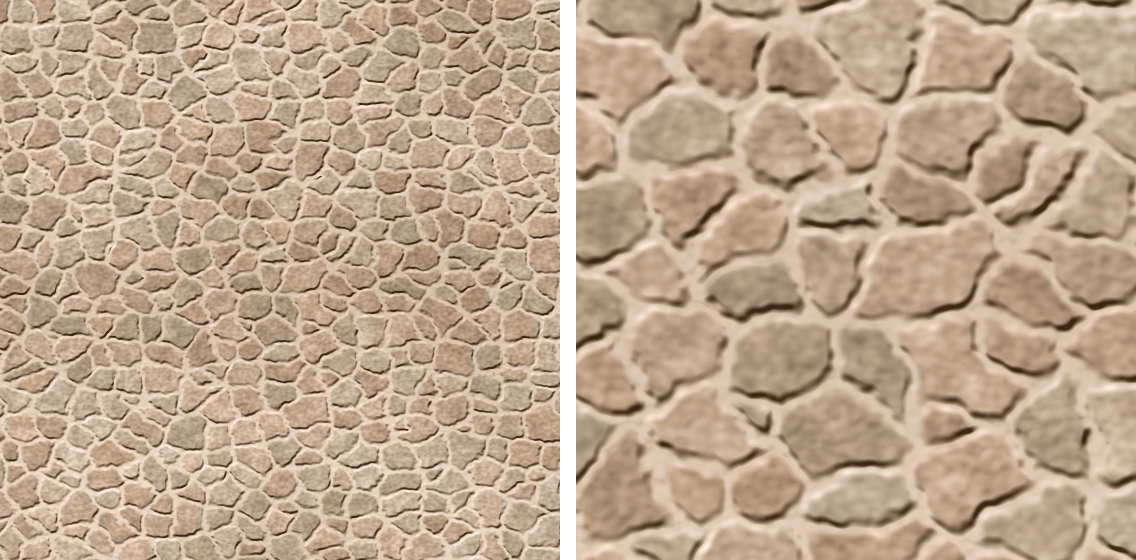
Left: the whole. Right: its middle third, enlarged.
Give the GLSL for this texture, as a three.js fragment shader.

```glsl
varying vec2 vUv;

// Layout, in stones across and up the canvas
const vec2 STONE_COUNT = vec2(19.0, 23.0);
const float JITTER = 0.92;
const float SIZE_SPREAD = 0.34;
const float CORNER_SHARPNESS = 20.0;
const float EDGE_WARP = 0.20;
const float EDGE_CHIPS = 0.07;

// Relief, in stone widths
const float JOINT_INNER = 0.015;
const float JOINT_OUTER = 0.135;
const float GRAIN_HEIGHT = 0.16;
const float LIGHT_REACH = 0.085;
const vec2 LIGHT_DIRECTION = vec2(-0.36, 0.93);

// Tones, as brightness along the colour ramp
const float STONE_TONE = 0.745;
const float MORTAR_TONE = 0.885;
const float STONE_VARIATION = 0.10;
const float STAIN_AMOUNT = 0.11;
const float GRAIN_AMOUNT = 0.12;
const float DRIFT_AMOUNT = 0.08;
const float SHADOW_STRENGTH = 0.78;
const float HIGHLIGHT_STRENGTH = 0.17;

const vec3 SHADOW_BROWN = vec3(0.35, 0.26, 0.18);
const vec3 SANDSTONE = vec3(0.76, 0.66, 0.56);
const vec3 PALE_CREAM = vec3(0.95, 0.87, 0.80);
const vec3 WARM_SHIFT = vec3(0.012, -0.008, -0.014);

vec2 hash2(vec2 p) {
  vec3 q = fract(p.xyx * vec3(0.1031, 0.1030, 0.0973));
  q += dot(q, q.yzx + 33.33);
  return fract((q.xx + q.yz) * q.zy);
}

float gradientDot(vec2 cell, vec2 offset) {
  float angle = 6.2832 * hash2(cell + 71.0).x;
  return dot(vec2(cos(angle), sin(angle)), offset);
}

float gradientNoise(vec2 p) {
  vec2 i = floor(p);
  vec2 f = p - i;
  vec2 u = f * f * f * (f * (f * 6.0 - 15.0) + 10.0);
  vec2 e = vec2(1.0, 0.0);
  float low = mix(gradientDot(i, f), gradientDot(i + e.xy, f - e.xy), u.x);
  float high = mix(gradientDot(i + e.yx, f - e.yx), gradientDot(i + e.xx, f - e.xx), u.x);
  return mix(low, high, u.y);
}

vec2 noisePair(vec2 p) {
  return vec2(gradientNoise(p), gradientNoise(p + vec2(37.3, 91.7)));
}

vec2 seedOffset(vec2 cell) {
  return 0.5 + JITTER * (hash2(cell) - 0.5);
}

float stoneRadius(vec2 cell) {
  return SIZE_SPREAD * hash2(cell + 19.0).x;
}

// Returns the rounded distance to the joint, then the stone's cell
vec3 stoneField(vec2 p) {
  p += EDGE_WARP * noisePair(p * 1.7) + EDGE_CHIPS * noisePair(p * 5.3);
  vec2 base = floor(p);
  vec2 nearestCell = base;
  vec2 nearestDir = vec2(0.0);
  float nearest = 9.0;
  for (int y = -2; y <= 2; y++) {
    for (int x = -2; x <= 2; x++) {
      vec2 cell = base + vec2(float(x), float(y));
      vec2 away = p - cell - seedOffset(cell);
      float d = length(away) - stoneRadius(cell);
      if (d < nearest) {
        nearest = d;
        nearestCell = cell;
        nearestDir = away / max(length(away), 0.001);
      }
    }
  }
  // Blend the distances to all neighbours so corners wear round
  float sum = 0.0001;
  for (int y = -2; y <= 2; y++) {
    for (int x = -2; x <= 2; x++) {
      vec2 cell = base + vec2(float(x), float(y));
      vec2 away = p - cell - seedOffset(cell);
      float gap = length(away) - stoneRadius(cell) - nearest;
      vec2 dir = away / max(length(away), 0.001);
      float edge = gap / max(length(dir - nearestDir), 0.05);
      if (distance(cell, nearestCell) > 0.5) sum += exp(-CORNER_SHARPNESS * edge);
    }
  }
  return vec3(-log(sum) / CORNER_SHARPNESS, nearestCell);
}

float surfaceHeight(float edge, vec2 p) {
  float grain = gradientNoise(p * 4.1) + 0.6 * gradientNoise(p * 8.7);
  return smoothstep(JOINT_INNER, JOINT_OUTER, edge) + GRAIN_HEIGHT * grain;
}

vec3 toneColor(float tone) {
  vec3 lower = mix(SHADOW_BROWN, SANDSTONE, (tone - 0.35) / 0.41);
  vec3 upper = mix(SANDSTONE, PALE_CREAM, (tone - 0.76) / 0.19);
  return mix(lower, upper, step(0.76, tone));
}

void main() {
  vec2 p = vUv * STONE_COUNT + 11.0;
  vec3 stone = stoneField(p);
  vec2 traits = hash2(stone.yz + 53.0);

  // Slope toward the light
  vec2 lit = p + LIGHT_REACH * LIGHT_DIRECTION;
  float slope = surfaceHeight(stone.x, p) - surfaceHeight(stoneField(lit).x, lit);

  // Stone faces and mortar
  float face = STONE_TONE + STONE_VARIATION * (traits.x - 0.5);
  face += STAIN_AMOUNT * gradientNoise(p * 1.9 + 5.0);
  face += GRAIN_AMOUNT * gradientNoise(p * 6.3 + 23.0);
  float cover = smoothstep(JOINT_INNER, JOINT_OUTER, stone.x);
  float tone = mix(MORTAR_TONE, face, cover);
  tone += DRIFT_AMOUNT * gradientNoise(vUv * 3.0 + 4.0);

  // Uneven shadow under each stone, soft light on its upper rim
  float shadow = SHADOW_STRENGTH * clamp(0.75 + 0.9 * gradientNoise(p * 1.3 + 61.0), 0.3, 1.0);
  tone += slope * (slope < 0.0 ? shadow : HIGHLIGHT_STRENGTH);

  vec3 color = toneColor(clamp(tone, 0.24, 1.0));
  color += WARM_SHIFT * (2.0 * traits.y - 1.0) * cover;
  gl_FragColor = vec4(color, 1.0);
}
```
